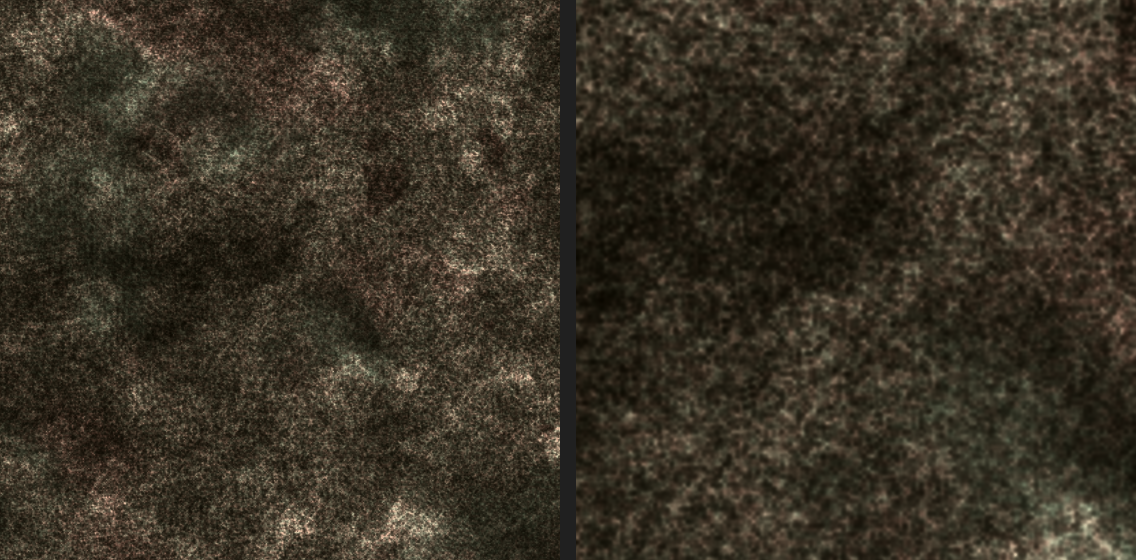
Left, the full canvas; right, a detail of the centre.
Write a three.js fragment shader that draws this texture.

```glsl
// Dark weathered stone: cloudy brown mottling under a fine, sharp mineral grain.
// Layered value noise builds a log-tone, which is mapped to a warm brown ramp
// and then tinted with mossy green and rusty red patches.
varying vec2 vUv;

float hash(vec2 p) {
  return fract(sin(dot(p, vec2(127.1, 311.7))) * 43758.5453);
}

float noise(vec2 p) {
  vec2 cell = floor(p);
  vec2 f = fract(p);
  f = f * f * (3.0 - 2.0 * f);
  float low = mix(hash(cell), hash(cell + vec2(1.0, 0.0)), f.x);
  float high = mix(hash(cell + vec2(0.0, 1.0)), hash(cell + vec2(1.0, 1.0)), f.x);
  return mix(low, high, f.y);
}

// Rotated octaves hide the lattice; the result is centred on zero.
float fbm(vec2 p) {
  float sum = 0.0;
  float amplitude = 0.5;
  for (int i = 0; i < 5; i++) {
    sum += amplitude * (noise(p) - 0.5);
    p = mat2(1.6, 1.2, -1.2, 1.6) * p + vec2(17.3, 9.1);
    amplitude *= 0.52;
  }
  return sum;
}

// Sharp speckle at three sizes, near the scale of single mineral grains.
float grain(vec2 p) {
  mat2 turn = mat2(0.8, 0.6, -0.6, 0.8);
  return 1.9 * (noise(p * 410.0) - 0.5)
       + 2.3 * (noise(turn * p * 270.0 + 31.0) - 0.5)
       + 1.7 * (noise(turn * turn * p * 140.0 + 57.0) - 0.5);
}

void main() {
  vec2 p = vUv;
  vec2 warp = vec2(fbm(p * 7.0 + 3.0), fbm(p * 7.0 + 41.0));
  vec2 q = p + 0.10 * warp;

  // Broad clouds, smaller blotches and a rough surface lit from the upper left
  float clouds = fbm(q * 4.0 + 12.0);
  float blotches = fbm(q * vec2(12.0, 15.0) + 70.0);
  vec2 rough = q * vec2(30.0, 38.0);
  float relief = fbm(rough) - fbm(rough + vec2(-0.35, 0.45));

  // Mossy patches are smoother, with a softer grain
  float moss = smoothstep(0.0, 0.2, fbm(q * 5.0 + 90.0));
  float tone = 2.9 * clouds + 3.4 * blotches + 1.5 * relief;
  tone += grain(p) * (1.05 - 0.25 * moss) - 0.3 * moss;

  // Pale crusts, dark pits and scattered stains
  float crust = smoothstep(0.12, 0.30, blotches + 0.5 * clouds);
  float pits = smoothstep(0.17, 0.32, fbm(q * vec2(22.0, 30.0) + 130.0));
  float stain = smoothstep(0.20, 0.29, fbm(q * vec2(9.0, 12.0) + 210.0));
  tone += 0.7 * crust - 1.0 * pits - 1.3 * stain;

  // Warm brown ramp, with shadows that lose blue first
  float light = min(0.235 * exp(0.39 * tone), 0.85);
  vec3 color = vec3(light, 0.9 * light - 0.006, 0.79 * light - 0.032);

  // Green and red shifts, by patch and by grain
  float rust = smoothstep(0.02, 0.22, fbm(q * 6.0 + 160.0));
  float fleck = noise(p * 230.0 + 300.0) - 0.5;
  color *= mix(vec3(1.0), vec3(0.91, 1.01, 1.0), moss);
  color *= mix(vec3(1.0), vec3(1.04, 0.94, 0.96), max(rust, stain));
  color *= 1.0 + fleck * vec3(0.14, -0.07, -0.05);

  gl_FragColor = vec4(clamp(color, 0.0, 1.0), 1.0);
}
```
